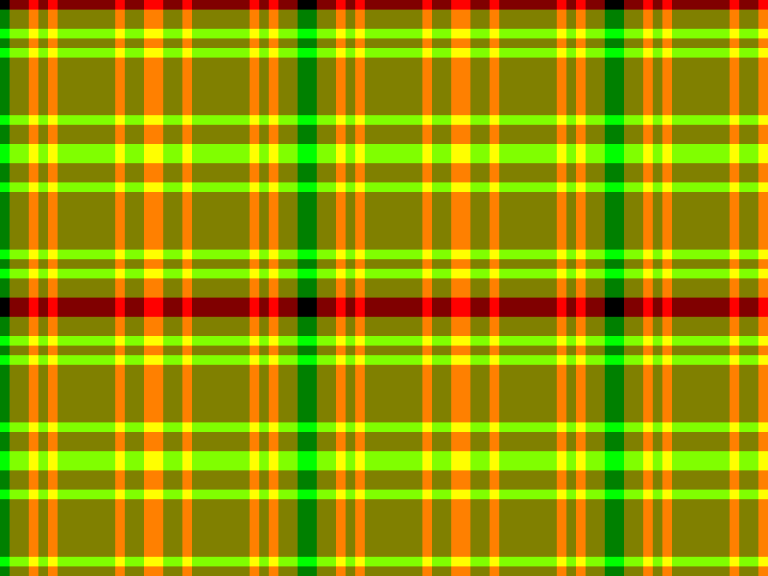
Give the GLSL for this pattern, as a Shadertoy shader.

```glsl
// Antialiased coverage of the stripe between two edges
float stripe(float d, float from, float to, float pixel) {
    return clamp((d - from) / pixel + 0.5, 0.0, 1.0)
         - clamp((d - to) / pixel + 0.5, 0.0, 1.0);
}

// Thread brightness along one axis: a 32-thread sett mirrored about its pivots
float threadLevel(float thread, float pixel) {
    float d = abs(mod(thread + 16.0, 32.0) - 16.0);
    float dark = stripe(d, -1.0, 1.0, pixel);
    float bright = stripe(d, 3.0, 4.0, pixel)
                 + stripe(d, 5.0, 6.0, pixel)
                 + stripe(d, 12.0, 13.0, pixel)
                 + stripe(d, 15.0, 17.0, pixel);
    return 0.5 + 0.5 * (bright - dark);
}

void mainImage(out vec4 fragColor, in vec2 fragCoord) {
    // 60 threads fill the height, counted from the top left corner
    float pixel = 60.0 / iResolution.y;
    vec2 thread = vec2(fragCoord.x, iResolution.y - fragCoord.y) * pixel;

    // Warp carries the red, weft carries the green
    float warp = threadLevel(thread.x, pixel);
    float weft = threadLevel(thread.y, pixel);
    fragColor = vec4(warp, weft, 0.0, 1.0);
}
```
